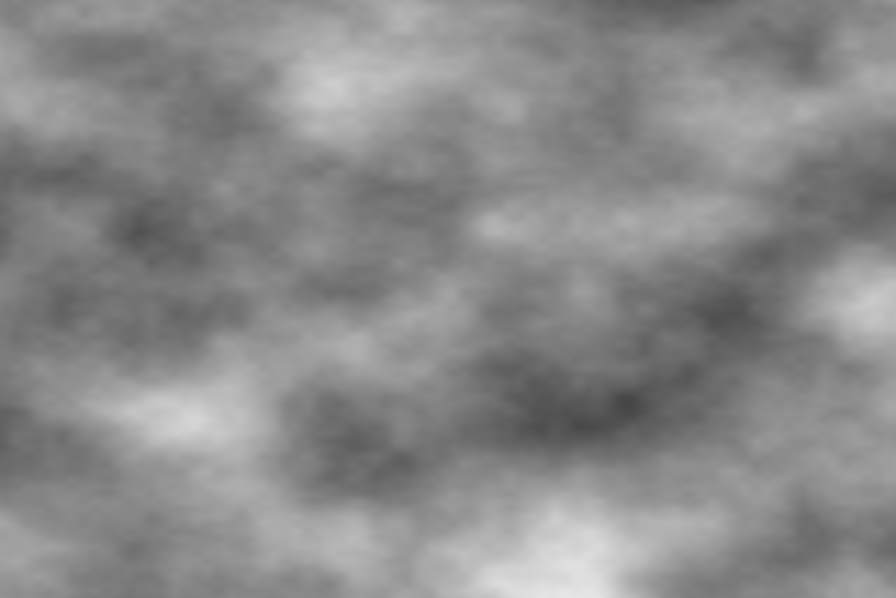
Reproduce this texture procedurally as a Shadertoy shader.

```glsl
// Soft grey cloud cover: wide, blurred light and dark banks with faint wisps.
// Fractal value noise on a lattice stretched sideways, summed over octaves
// of halving size and strength, plus a slow drift between light and dark areas.

#define CELLS          5.0     // largest clouds per canvas side
#define OCTAVES        5
#define LACUNARITY     2.0     // frequency step between octaves
#define GAIN           0.5     // strength step between octaves
#define MEAN_GREY      0.55
#define CLOUD_CONTRAST 0.86
#define DRIFT_CELLS    2.0     // slow light and dark areas per canvas side
#define DRIFT_CONTRAST 0.20
#define SEED           vec2(17.0, 42.6)

// Sine-free hash of a lattice point to 0..1
float hash(vec2 cell) {
    vec3 p = fract(cell.xyx * 0.1031);
    p += dot(p, p.yzx + 33.33);
    return fract((p.x + p.y) * p.z);
}

// Smoothly interpolated lattice values
float valueNoise(vec2 p) {
    vec2 cell = floor(p);
    vec2 f = fract(p);
    vec2 blend = f * f * (3.0 - 2.0 * f);
    float bottom = mix(hash(cell), hash(cell + vec2(1.0, 0.0)), blend.x);
    float top = mix(hash(cell + vec2(0.0, 1.0)), hash(cell + vec2(1.0, 1.0)), blend.x);
    return mix(bottom, top, blend.y);
}

// Weighted mean of the octaves, centred on 0.5
float cloudDensity(vec2 p) {
    float sum = 0.0;
    float total = 0.0;
    float strength = 1.0;
    for (int i = 0; i < OCTAVES; i++) {
        sum += strength * valueNoise(p);
        total += strength;
        strength *= GAIN;
        p = p * LACUNARITY + vec2(5.3, 9.7);   // shift so lattices do not align
    }
    return sum / total;
}

void mainImage(out vec4 fragColor, in vec2 fragCoord) {
    vec2 uv = fragCoord / iResolution.xy;
    float clouds = cloudDensity(uv * CELLS + SEED) - 0.5;
    float drift = valueNoise(uv * DRIFT_CELLS + SEED.yx) - 0.5;
    float grey = MEAN_GREY + CLOUD_CONTRAST * clouds + DRIFT_CONTRAST * drift;
    fragColor = vec4(vec3(clamp(grey, 0.0, 1.0)), 1.0);
}
```
